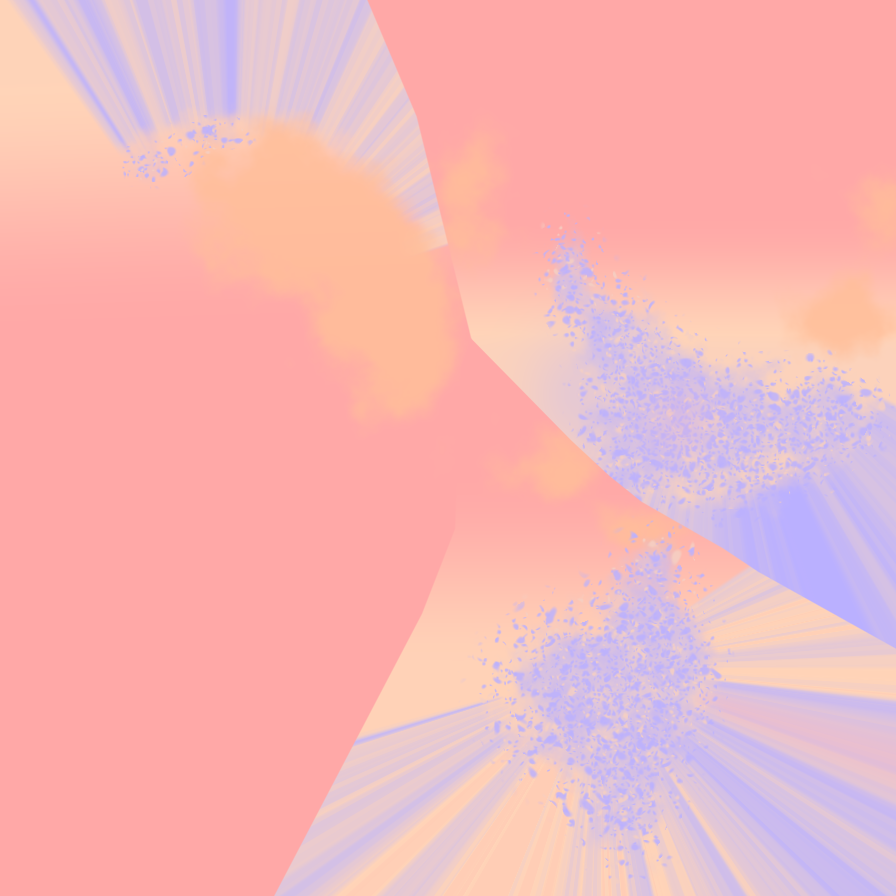
This background is drawn by a Shadertoy shader. Its source:

```glsl
// Three coral panels with peach glows, fans of lavender rays and blue paint splatter.

const vec3 CORAL = vec3(1, 0.66, 0.655);
const vec3 PEACH = vec3(1, 0.83, 0.72);
const vec3 LILAC = vec3(0.84, 0.76, 0.89);
const vec3 BLUE = vec3(0.73, 0.69, 1);
const vec3 ORANGE = vec3(1, 0.745, 0.6);
const vec3 PINK = vec3(0.89, 0.71, 0.84);

float hash(vec2 p) {
    vec3 q = fract(p.xyx * 0.1031);
    q += dot(q, q.yzx + 33.33);
    return fract((q.x + q.y) * q.z);
}

float noise(vec2 p) {
    vec2 i = floor(p), f = smoothstep(0.0, 1.0, p - i), e = vec2(1, 0);
    return mix(mix(hash(i), hash(i + e), f.x), mix(hash(i + e.yx), hash(i + 1.0), f.x), f.y);
}

float fbm(vec2 p) {
    float sum = 0.0, amp = 0.5;
    for (int i = 0; i < 5; i++) {
        sum += amp * noise(p);
        p = mat2(1.6, 1.2, -1.2, 1.6) * p + 7.3;
        amp *= 0.5;
    }
    return sum;
}

// Colour ramp: coral, peach, lilac, blue
vec3 ramp(float t) {
    t = clamp(t, 0.0, 1.0) * 3.0;
    vec3 c = mix(CORAL, PEACH, min(t, 1.0));
    c = mix(c, LILAC, clamp(t - 1.0, 0.0, 1.0));
    return mix(c, BLUE, max(t - 2.0, 0.0));
}

float bump(float x, float c, float w) { x = (x - c) / w; return exp(-x * x); }
float blob(vec2 p, float x, float y, float w, float h) { return bump(p.x, x, w) * bump(p.y, y, h); }

// Height of a bent line at t
float polyline(float t, vec2 k[7]) {
    float h = k[0].y;
    for (int i = 0; i < 6; i++) {
        vec2 s = k[i + 1] - k[i];
        h += s.y * clamp((t - k[i].x) / s.x, 0.0, 1.0);
    }
    return h;
}

// Flat angular bands with narrow soft borders
float bands(float a, float seed) {
    float i = floor(a) + 100.0, f = smoothstep(0.75, 1.0, fract(a));
    return mix(hash(vec2(i, seed)), hash(vec2(i + 1.0, seed)), f);
}

float streaks(float a, float seed) {
    return 0.45 * bands(a * 9.0, seed) + 0.33 * bands(a * 23.0, seed) + 0.22 * bands(a * 57.0, seed) - 0.5;
}

// Angle around a fan, from straight up (-1) or straight down (1)
float fanAngle(vec2 d, float axis) { return atan(-axis * d.x, axis * d.y); }

float fanMask(vec2 d, float a, float radius, float lo, float hi) {
    float r = length(d) + 0.035 * (fbm(d * 40.0) - 0.5) - radius;
    return smoothstep(-0.02, 0.02, r) * smoothstep(lo - 0.03, lo, a) * smoothstep(hi + 0.02, hi, a);
}

// Ragged coverage of a soft density
float ragged(vec2 p, float d) {
    return smoothstep(0.22, 0.78, d + 0.9 * (fbm(p) - 0.48)) * smoothstep(0.02, 0.2, d);
}

vec3 cloud(vec3 col, vec2 p, float d) { return mix(col, ORANGE, 0.85 * ragged(p * 22.0, d)); }

// Lilac wash covered by layers of round paint specks
vec3 splatter(vec3 col, vec2 p, float d, float wash) {
    d = min(d, 1.0);
    col = mix(col, ramp(0.41 + 0.6 * fbm(p * 45.0)), wash * ragged(p * 30.0, d));
    float scale = 52.0;
    for (int i = 0; i < 4; i++) {
        vec2 q = p * scale + vec2(noise(p * scale), noise(p * scale + 31.0));
        vec2 id = floor(q) + float(i) * 37.0;
        vec2 c = 0.35 + 0.3 * vec2(hash(id), hash(id + 11.0));
        float r = 0.12 + 0.2 * hash(id + 23.0), soft = 0.06 + scale / iResolution.y;
        float speck = smoothstep(r + soft, r - soft, length(fract(q) - c));
        speck *= step(hash(id + 41.0), d * 0.9) * smoothstep(0.04, 0.15, d);
        col = mix(col, ramp(hash(id + 57.0) < 0.14 ? 0.42 : 0.98), 0.85 * speck);
        scale *= 1.45;
    }
    return col;
}

vec3 leftPanel(vec2 p) {
    vec2 d = p - vec2(0.26, 0.35);
    float a = fanAngle(d, -1.0);
    vec3 col = ramp(0.34 * smoothstep(0.37, 0.08, p.y + 0.03 * p.x));
    float t = 0.6 - 0.1 * smoothstep(0.1, 0.6, a) + 0.6 * streaks(a, 3.0);
    t += 0.4 * (bump(a, -0.57, 0.012) + bump(a, -0.45, 0.03) + bump(a, 0.0, 0.025));
    col = mix(col, ramp(max(t, 0.32)), 0.9 * fanMask(d, a, 0.218, -0.6, 1.25));
    col = cloud(col, p, blob(p, 0.3, 0.23, 0.08, 0.1) + blob(p, 0.44, 0.37, 0.08, 0.11)
        + 0.6 * blob(p, 0.4, 0.25, 0.06, 0.06));
    float s = blob(p, 0.17, 0.183, 0.035, 0.018) + blob(p, 0.235, 0.15, 0.035, 0.018);
    return splatter(col, p, 0.7 * s, 0.3);
}

vec3 rightPanel(vec2 p) {
    vec2 d = p - vec2(0.794, 0.339);
    float a = fanAngle(d, 1.0);
    vec3 col = ramp(0.36 * smoothstep(0.24, 0.4, p.y));
    col = cloud(col, p, 0.8 * (blob(p, 0.52, 0.23, 0.05, 0.08) + blob(p, 0.99, 0.24, 0.06, 0.06)
        + blob(p, 0.94, 0.36, 0.07, 0.05)));
    float t = 0.62 + 0.33 * bump(a, -0.35, 0.32) + 0.4 * streaks(a, 17.0);
    col = mix(col, ramp(t), fanMask(d, a, 0.215, -1.05, 0.65));
    col = mix(col, LILAC, 0.6 * blob(p, 0.65, 0.44, 0.06, 0.07));
    float s = 0.6 * blob(p, 0.635, 0.3, 0.03, 0.05) + 0.7 * blob(p, 0.685, 0.37, 0.04, 0.05)
        + blob(p, 0.73, 0.45, 0.06, 0.06) + blob(p, 0.82, 0.49, 0.085, 0.065)
        + 0.8 * blob(p, 0.93, 0.46, 0.045, 0.045) + 0.6 * blob(p, 0.69, 0.53, 0.05, 0.03);
    col = splatter(col, p, s, 0.85);
    return mix(col, PINK, 0.3 * blob(p, 0.76, 0.47, 0.04, 0.04));
}

vec3 lowerPanel(vec2 p) {
    vec2 d = p - vec2(0.67, 0.745);
    float a = fanAngle(d, 1.0);
    vec3 col = ramp(0.32 * smoothstep(0.53, 0.75, p.y));
    float t = 0.46 + 0.3 * bump(a, -0.85, 0.35) + 0.16 * bump(a, 1.05, 0.25) - 0.08 * bump(a, 0.35, 0.3);
    t += 0.6 * streaks(a, 29.0) + 0.35 * (bump(a, -1.43, 0.035) + bump(a, 1.275, 0.012));
    vec3 ray = mix(ramp(max(t, 0.28)), PINK, 0.6 * bump(a, -1.27, 0.1));
    col = mix(col, ray, fanMask(d, a, 0.12, -2.15, 1.29));
    col = cloud(col, p, 0.8 * (blob(p, 0.62, 0.51, 0.06, 0.05) + blob(p, 0.73, 0.59, 0.06, 0.035)));
    float s = blob(p, 0.655, 0.775, 0.085, 0.08) + blob(p, 0.735, 0.74, 0.05, 0.08)
        + 0.8 * blob(p, 0.7, 0.89, 0.045, 0.07) + 0.4 * blob(p, 0.73, 0.63, 0.04, 0.04);
    return splatter(col, p, s, 0.85);
}

void mainImage(out vec4 fragColor, in vec2 fragCoord) {
    vec2 p = fragCoord / iResolution.xy;
    p.y = 1.0 - p.y;
    float px = 1.0 / iResolution.y;
    // Panel borders: x along y, then y along x
    float edgeX = polyline(p.y, vec2[7](vec2(0, 0.41), vec2(0.13, 0.465), vec2(0.378, 0.526),
        vec2(0.41, 0.514), vec2(0.59, 0.508), vec2(0.685, 0.471), vec2(1, 0.306)));
    float edgeY = polyline(p.x, vec2[7](vec2(0.526, 0.378), vec2(0.638, 0.492), vec2(0.68, 0.531),
        vec2(0.716, 0.56), vec2(0.807, 0.612), vec2(0.846, 0.638), vec2(1, 0.724)));
    vec3 col = mix(rightPanel(p), lowerPanel(p), smoothstep(-px, px, p.y - edgeY));
    col = mix(leftPanel(p), col, smoothstep(-px, px, p.x - edgeX));
    fragColor = vec4(col, 1);
}
```
